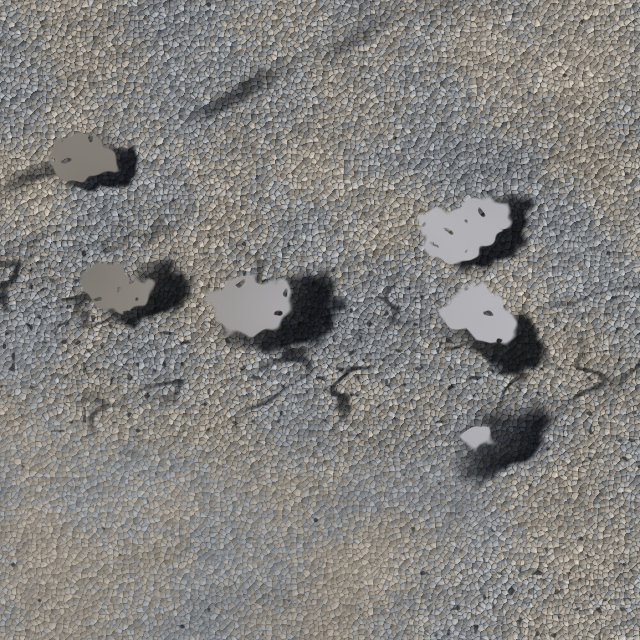
Give the GLSL for this texture, as a three.js fragment shader.

```glsl
// Worn grey asphalt in low sunlight, with potholes, puddles and cracks.
// Voronoi stones give the gravel; gradient noise gives the patches, cracks and
// speckles, and it warps the ellipses of the pits and of the water in them.
varying vec2 vUv;

const vec3 GRAVEL = vec3(0.520, 0.517, 0.512);
const vec3 WARM_TINT = vec3(1.045, 1.0, 0.935);
const vec3 COOL_TINT = vec3(0.965, 1.0, 1.045);
const vec3 WET_TINT = vec3(0.19, 0.205, 0.235);
const vec3 MUDDY_WATER = vec3(0.50, 0.48, 0.45);
const vec3 SKY_WATER = vec3(0.69, 0.69, 0.71);
const vec2 LIGHT = vec2(0.75, -0.66);
const float STONE_FREQ = 125.0;
const float SPECKLE_FREQ = 72.0;
const float FINE_FREQ = 250.0;

vec2 hash2(vec2 p) {
  vec3 q = fract(p.xyx * vec3(0.1031, 0.1030, 0.0973));
  q += dot(q, q.yzx + 33.33);
  return fract((q.xx + q.yz) * q.zy);
}

float corner(vec2 cell, vec2 offset) {
  float angle = 6.2832 * hash2(cell).x;
  return dot(vec2(cos(angle), sin(angle)), offset);
}

// Gradient noise, about -0.7 to 0.7
float noise(vec2 p) {
  vec2 i = floor(p), f = p - i;
  vec2 u = f * f * f * (f * (f * 6.0 - 15.0) + 10.0);
  vec2 e = vec2(1.0, 0.0);
  float low = mix(corner(i, f), corner(i + e, f - e), u.x);
  float high = mix(corner(i + e.yx, f - e.yx), corner(i + 1.0, f - 1.0), u.x);
  return mix(low, high, u.y);
}

float fbm(vec2 p) {
  return noise(p) + 0.5 * noise(p * 2.03 + 17.0) + 0.25 * noise(p * 4.1 + 41.0);
}

// Brightness offset of packed stones: own tone, lit side and dark gaps
float stones(vec2 p) {
  vec2 cell = floor(p), nearest = vec2(0.0), id = vec2(0.0);
  float first = 8.0, second = 8.0;
  for (int y = -1; y <= 1; y++) {
    for (int x = -1; x <= 1; x++) {
      vec2 c = cell + vec2(float(x), float(y));
      vec2 r = p - c - hash2(c);
      float d = length(r);
      if (d < first) {
        second = first;
        first = d;
        nearest = r;
        id = c;
      } else {
        second = min(second, d);
      }
    }
  }
  float body = smoothstep(0.0, 0.4, second - first);
  float tone = hash2(id + 71.0).y - 0.5;
  return 0.24 * tone * body + 0.23 * dot(nearest, LIGHT) + 0.13 * (body - 0.55);
}

// Shadow (x) and water (y) of the potholes: three at the left, three at the right
vec2 potholes(vec2 p) {
  vec2 cover = vec2(0.0);
  vec2 warp = 0.030 * vec2(noise(p * 13.0), noise(p * 13.0 + 31.0))
            + 0.016 * vec2(noise(p * 42.0), noise(p * 42.0 + 57.0));
  for (int i = 0; i < 6; i++) {
    float side = floor((float(i) + 0.5) / 3.0);
    float k = float(i) - 3.0 * side;
    float odd = k * (2.0 - k);
    vec2 left = vec2(0.145 + 0.07 * k * k, 0.75 - 0.118 * k - 0.09 * odd);
    vec2 right = vec2(0.755 + 0.015 * k, 0.64 - 0.16 * k);
    float size = mix(0.05 + 0.017 * k, 0.07, side);
    float tilt = mix(0.15, 0.55 - 1.1 * odd, side);
    vec2 r = p + warp - mix(left, right, side);
    float c = cos(tilt), s = sin(tilt);
    vec2 q = vec2(c * r.x + s * r.y, c * r.y - s * r.x) / (size * vec2(1.25, 0.8));
    float sunward = smoothstep(-0.7, 0.6, dot(r / size, LIGHT));
    float rim = 1.0 - smoothstep(mix(0.4, 0.85, sunward), 1.12, length(q));
    float level = mix(0.72 - 0.04 * k, 0.8 - 0.13 * k * k, side);
    float pool = 1.0 - smoothstep(level - 0.05, level + 0.05, length(q + vec2(0.32, -0.28)));
    cover = max(cover, vec2(rim * mix(0.45, 1.0, sunward), pool));
  }
  return cover;
}

void main() {
  vec2 p = vUv;
  float patches = fbm(p * 5.0);
  float streaks = fbm(vec2(p.x * 3.0, (p.y - 0.25 * p.x) * 10.0) + 9.0);

  // Zones: smooth lower left, broken middle, rough lower right
  float smoothZone = 1.0 - smoothstep(0.30, 0.50, p.y + 0.22 * p.x + 0.1 * patches);
  float broken = 1.0 - smoothstep(0.04, 0.20, abs(p.y - 0.49 + 0.08 * p.x + 0.1 * streaks));
  float roughCorner = smoothstep(0.45, 0.85, p.x) * (1.0 - smoothstep(0.08, 0.27, p.y));

  // Gravel
  float grain = stones(p * STONE_FREQ + 0.5 * noise(p * 40.0)) + 0.11 * noise(p * FINE_FREQ);
  float tone = 1.0 + 0.07 * patches + 0.09 * streaks + 0.04 * smoothZone;
  tone += 1.9 * grain * mix(1.0, 0.6, smoothZone * (1.0 - roughCorner));
  vec3 tint = mix(COOL_TINT, WARM_TINT, smoothstep(-0.5, 0.5, patches + noise(p * 95.0)));
  vec3 color = GRAVEL * tint * tone;

  // Dark speckles, cracks and the long groove at the top
  float density = 0.12 + 0.6 * broken + 0.6 * roughCorner + 0.3 * streaks;
  float speckle = smoothstep(0.48, 0.66, noise(p * SPECKLE_FREQ) + 0.25 * density);
  float ridge = abs(fbm(vec2(p.x * 5.0, (p.y - 0.35 * p.x) * 9.0) + 23.0));
  float crack = (1.0 - smoothstep(0.015, 0.085, ridge)) * broken * smoothstep(-0.2, 0.25, noise(p * 8.0 + 5.0));
  float offLine = abs(p.y - 0.70 - 0.43 * p.x + 0.03 * noise(p * 9.0));
  float groove = (1.0 - smoothstep(0.003, 0.02, offLine)) * smoothstep(-0.3, 0.4, noise(p * 7.0));
  groove *= 1.0 - smoothstep(0.68, 0.76, p.x);
  float dark = max(max(0.65 * speckle, 0.8 * crack), 0.6 * groove);

  // Potholes and still water with stones standing in it
  vec2 pit = potholes(p);
  color *= mix(vec3(1.0), WET_TINT, max(dark, pit.x));
  float standing = smoothstep(0.34, 0.44, noise(p * 46.0 + 3.0));
  vec3 water = mix(MUDDY_WATER, SKY_WATER, smoothstep(0.1, 0.6, p.x)) + 0.03 * patches;
  color = mix(color, water, pit.y * (1.0 - standing));

  gl_FragColor = vec4(clamp(color, 0.0, 1.0), 1.0);
}
```
